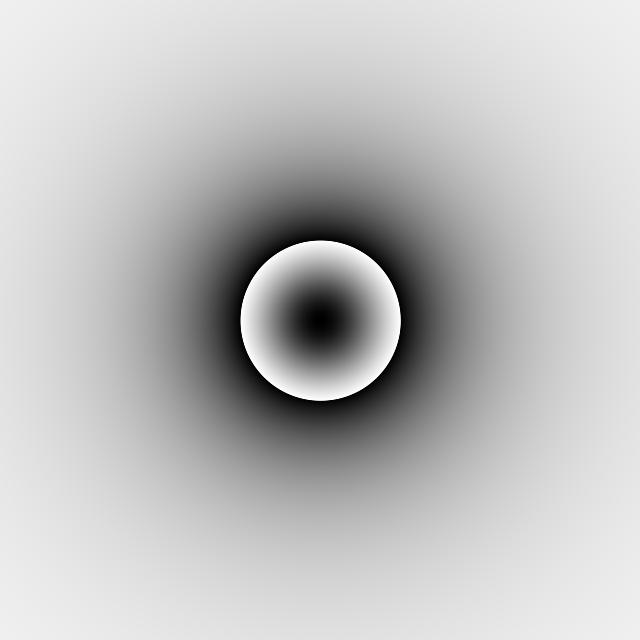
A Shadertoy shader for this background:

```glsl
#define CENTER vec2(0.501, 0.499)
#define RADIUS 0.1252

// Height on a unit sphere of a point projected from the plane: -1 at the
// center, 0 on the unit circle, towards 1 far away.
float sphereHeight(float r) {
    float r2 = r * r;
    return (r2 - 1.0) / (r2 + 1.0);
}

void mainImage(out vec4 fragColor, in vec2 fragCoord) {
    float canvas = min(iResolution.x, iResolution.y);
    vec2 p = (fragCoord - CENTER * iResolution.xy) / canvas;
    float dist = length(p);
    float height = sphereHeight(dist / RADIUS);

    // Lower half wraps up by one, giving a bright disc inside the dark ring
    float pixel = 1.0 / canvas;
    float disc = 1.0 - smoothstep(-0.5 * pixel, 0.5 * pixel, dist - RADIUS);
    float outer = max(height, 0.0);
    float inner = min(height + 1.0, 1.0);

    fragColor = vec4(vec3(mix(outer, inner, disc)), 1.0);
}
```
